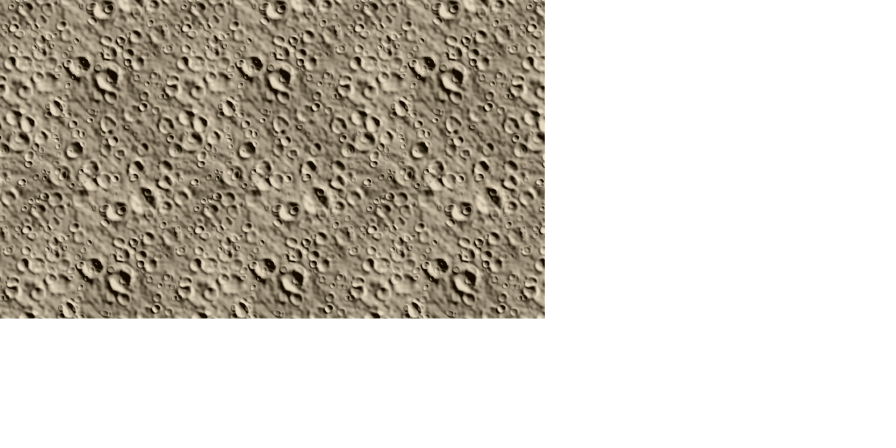
Reproduce this texture procedurally as a Shadertoy shader.

```glsl
// Cratered ground, lit from the upper right, as a repeating tile on a white canvas.
// Hashed craters of three sizes are summed as slopes facing the light, streaky grain
// is added, and the total is turned into a brown to sand colour ramp.

#define PANEL vec2(1.216, 0.711)               // textured area, in canvas heights
#define TILE mat2(0.3854, 0.0, -0.0286, 0.4505) // repeat vectors: across, up
#define GRID vec2(6.0, 7.0)                    // coarsest crater cells per tile
#define LIGHT vec2(0.77, 0.64)                 // direction towards the light
#define BASE_TONE 0.72
#define GRAIN 0.50
#define STREAKS 0.34
#define SHADE_GAIN 1.25
#define GLOW_GAIN 0.66
#define SHADOW vec3(0.18, 0.14, 0.07)
#define SAND vec3(0.77, 0.72, 0.63)

vec3 hash3(vec2 cell, float seed) {
    vec3 q = fract(vec3(cell, seed) * vec3(0.1031, 0.1030, 0.0973));
    q += dot(q, q.yxz + 33.33);
    return fract((q.xxy + q.yxx) * q.zyx);
}

// Value noise that wraps after the given number of cells per tile
float tileNoise(vec2 tile, vec2 cells, float seed) {
    vec2 q = tile * cells, c = floor(q), f = q - c;
    f = f * f * (3.0 - 2.0 * f);
    vec2 a = mod(c, cells), b = mod(c + 1.0, cells);
    return mix(mix(hash3(a, seed).x, hash3(vec2(b.x, a.y), seed).x, f.x),
               mix(hash3(vec2(a.x, b.y), seed).x, hash3(b, seed).x, f.x), f.y);
}

// Radial slope: rising bowl inside t = 1, falling rim outside
float craterSlope(float t, float soft) {
    float wall = smoothstep(0.0, 0.75, t) * (0.55 + 0.55 * t);
    float bowl = wall * (1.0 - smoothstep(1.0 - soft, 1.0 + 0.6 * soft, t));
    float rim = smoothstep(1.0 - 0.4 * soft, 1.0 + 0.6 * soft, t) * (1.0 - smoothstep(1.1, 1.7, t));
    return bowl - 0.6 * rim;
}

// Light gained or lost on one size class of craters
float craterLayer(vec2 tile, vec2 cells, vec2 radii, float density, float soft, float seed) {
    vec2 home = floor(tile * cells);
    float light = 0.0;
    for (int j = -1; j <= 1; j++)
    for (int i = -1; i <= 1; i++) {
        vec2 cell = home + vec2(i, j);
        vec3 rnd = hash3(mod(cell, cells), seed);
        if (rnd.z > density) continue;
        float size = rnd.z / density;
        float radius = mix(radii.x, radii.y, size * size);
        float depth = mix(0.5, 1.25, fract(rnd.x * 7.0 + rnd.y * 3.0));
        vec2 d = TILE * (tile - (cell + 0.2 + 0.6 * rnd.xy) / cells);
        float dist = length(d);
        light -= depth * dot(d, LIGHT) / max(dist, 1e-4) * craterSlope(dist / radius, soft);
    }
    return light;
}

// Slope of a noise field towards the light
float grainLight(vec2 tile, vec2 cells, float seed) {
    vec2 stepToLight = inverse(TILE) * LIGHT * 0.22 / cells.x;
    return tileNoise(tile, cells, seed) - tileNoise(tile + stepToLight, cells, seed);
}

vec3 ground(vec2 p) {
    vec2 tile = inverse(TILE) * p;

    // Wobble makes the crater outlines uneven
    vec2 wobble = vec2(tileNoise(tile, GRID * 3.0, 5.0), tileNoise(tile, GRID * 3.0, 9.0));
    vec2 bent = tile + (wobble - 0.5) * 0.016;

    // Small pits gather in patches and leave smoother ground between
    float patchy = smoothstep(0.25, 0.7, tileNoise(tile, vec2(4.0, 5.0), 23.0));
    float light = craterLayer(bent, GRID, vec2(0.015, 0.030), 0.56, 0.27, 17.0)
                + 0.90 * craterLayer(bent, GRID * 2.0, vec2(0.008, 0.016), 0.36, 0.42, 31.0)
                + mix(0.25, 0.9, patchy)
                * craterLayer(bent, GRID * 4.0, vec2(0.005, 0.008), 0.24, 0.7, 47.0);

    // Grain, broad undulation, and streaks falling to the right along a wrapped shear
    light += GRAIN * (grainLight(tile, GRID * 8.0, 61.0) + grainLight(tile, GRID * 4.0, 73.0));
    light += 0.34 * (tileNoise(tile, vec2(3.0, 4.0), 83.0) - 0.5);
    vec2 sheared = vec2(tile.x + tile.y, tile.y);
    light += STREAKS * (tileNoise(sheared, vec2(44.0, 18.0), 97.0) - 0.5);

    // Shadows run deeper than highlights
    light *= light < 0.0 ? SHADE_GAIN : GLOW_GAIN;
    return mix(SHADOW, SAND, clamp(BASE_TONE + light, -0.18, 1.22));
}

void mainImage(out vec4 fragColor, in vec2 fragCoord) {
    float pixel = 1.0 / iResolution.y;
    vec2 p = vec2(fragCoord.x, iResolution.y - fragCoord.y) * pixel;

    // Panel hangs from the upper left corner
    vec2 cover = clamp((PANEL - p) / pixel + 0.5, 0.0, 1.0);
    vec3 color = vec3(1.0);

    if (cover.x * cover.y > 0.0) {
        // Four samples per pixel
        vec3 sum = vec3(0.0);
        for (int k = 0; k < 4; k++) {
            vec2 offset = vec2(k % 2, k / 2) * 0.5 - 0.25;
            sum += ground((fragCoord + offset) * pixel);
        }
        color = mix(color, max(sum * 0.25, 0.0), cover.x * cover.y);
    }
    fragColor = vec4(color, 1.0);
}
```
